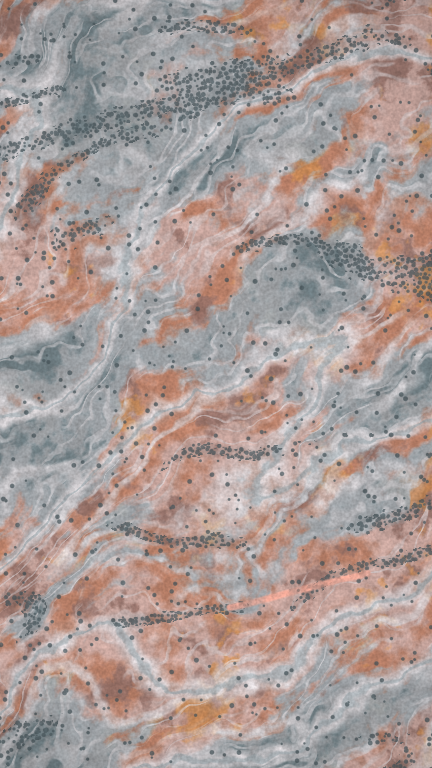
A WebGL 1 fragment shader for this texture:

```glsl
precision highp float;
// Aerial view of a dry rust plain crossed by braided, pale mineral streams.
// Ridged gradient noise, stretched along a bent flow direction, draws streams
// and silt; hashed dots gathered in bands and along a track draw shrubs.
uniform vec2 u_resolution;

float hash(vec2 p) {
  vec3 h = fract(p.xyx * vec3(0.1031, 0.1030, 0.0973));
  h += dot(h, h.yzx + 33.33);
  return fract((h.x + h.y) * h.z);
}

float corner(vec2 cell, vec2 offset) {
  float a = 6.2832 * hash(cell + 61.0);
  return dot(vec2(cos(a), sin(a)), offset);
}

// Gradient noise, roughly -1 to 1
float noise(vec2 p) {
  vec2 i = floor(p), f = p - i, e = vec2(1.0, 0.0);
  vec2 u = f * f * f * (f * (f * 6.0 - 15.0) + 10.0);
  float low = mix(corner(i, f), corner(i + e, f - e), u.x);
  float high = mix(corner(i + e.yx, f - e.yx), corner(i + 1.0, f - 1.0), u.x);
  return 1.5 * mix(low, high, u.y);
}

float fbm(vec2 p) {
  float sum = 0.0, gain = 1.0;
  for (int i = 0; i < 5; i++) {
    sum += gain * noise(p);
    p = mat2(1.6, 1.2, -1.2, 1.6) * p + 17.3;
    gain *= 0.5;
  }
  return sum;
}

vec2 rotate(vec2 p, float a) {
  return vec2(cos(a) * p.x + sin(a) * p.y, cos(a) * p.y - sin(a) * p.x);
}

// Soft line where a noise value crosses zero
float ridge(float n, float width) {
  return 1.0 - smoothstep(0.25 * width, width, abs(n));
}

float segment(vec2 p, vec2 a, vec2 b) {
  vec2 d = b - a;
  return length(p - a - d * clamp(dot(p - a, d) / dot(d, d), 0.0, 1.0));
}

// Round shrubs scattered over a jittered grid
float shrubs(vec2 p, float density) {
  vec2 cell = floor(p);
  float cover = 0.0;
  for (int y = -1; y <= 1; y++) {
    for (int x = -1; x <= 1; x++) {
      vec2 c = cell + vec2(x, y);
      vec2 center = c + vec2(hash(c + 5.0), hash(c + 19.0));
      float radius = 0.3 + 0.35 * hash(c + 31.0);
      float dot1 = 1.0 - smoothstep(radius - 0.2, radius + 0.2, length(p - center));
      cover = max(cover, dot1 * step(hash(c + 47.0), density));
    }
  }
  return cover;
}

void main() {
  vec2 p = gl_FragCoord.xy / u_resolution.y * 1.778;

  // Flow coordinates: x runs downstream, y across
  vec2 warp = vec2(fbm(p * 2.3 + 4.0), fbm(p * 2.3 + 31.0));
  vec2 q = p - vec2(0.5, 0.9) + 0.09 * warp;
  vec2 flow = rotate(q, 0.68 + 0.25 * noise(p * 1.2 + 8.0));
  float fine = fbm(p * 30.0);
  float grain = noise(p * 130.0) + 0.6 * noise(p * 210.0 + 9.0);
  float silt = fbm(flow * vec2(4.0, 17.0) + 12.0);

  // Rust soil with pink dust, brown crust and ochre stains
  float dust = fbm(p * 6.0 + 3.0) + 0.5 * silt + 0.3 * fine;
  vec3 color = mix(vec3(0.71, 0.49, 0.40), vec3(0.76, 0.63, 0.60), smoothstep(-0.65, 0.3, dust));
  float corners = smoothstep(0.5, 1.05, length((p - vec2(0.45, 0.85)) * vec2(1.0, 0.8)));
  float crust = fbm(p * 9.0 + 40.0) + 0.5 * fine + 0.5 * corners;
  color = mix(color, vec3(0.53, 0.40, 0.37), 0.85 * smoothstep(0.2, 0.75, crust));
  float ochre = fbm(p * 5.0 + 71.0) + 0.4 * fine + 0.3 * smoothstep(0.6, 1.0, p.x);
  color = mix(color, vec3(0.75, 0.51, 0.29), 0.7 * smoothstep(0.45, 0.85, ochre));

  // Grey-blue wash with slate hollows
  float wet = fbm(flow * vec2(1.6, 4.2) + 23.0) + 0.35 * silt - 0.3 * (p.x - 0.5);
  color = mix(color, vec3(0.59, 0.62, 0.64), 0.92 * smoothstep(-0.08, 0.28, wet + 0.15 * fine));
  color = mix(color, vec3(0.37, 0.43, 0.45), 0.85 * smoothstep(0.45, 0.9, wet + 0.3 * fine));

  // Pale silt threads, braids and broad streams with grey beds
  float stream = noise(flow * vec2(1.1, 3.1) + 2.0) + 0.05 * silt;
  float braid = noise(flow * vec2(2.2, 7.5) + 51.0) + 0.1 * silt;
  float thread = noise(flow * vec2(5.0, 27.0) + 0.8 * warp);
  float patchy = smoothstep(-0.4, 0.3, noise(p * 3.5 + 14.0));
  float pale = 0.92 * ridge(stream, 0.15);
  pale = max(pale, 0.8 * patchy * ridge(braid, 0.17));
  pale = max(pale, 0.55 * ridge(thread, 0.2) * smoothstep(-0.3, 0.4, silt + 0.2));
  pale *= 0.85 + 0.25 * fine;
  color = mix(color, vec3(0.81, 0.79, 0.80), clamp(pale, 0.0, 1.0));
  color = mix(color, vec3(0.60, 0.64, 0.66), 0.7 * ridge(stream + 0.02 * fine, 0.04));

  // Shrub belts, gathered along slanting bands and two old tracks
  vec2 belt = rotate(p + 0.03 * warp, 0.2);
  float band = ridge(noise(belt * vec2(1.5, 5.0) + 37.0), 0.14);
  band *= smoothstep(0.0, 0.35, noise(p * 3.0 + 90.0));
  vec2 wobble = p + 0.008 * warp;
  float lane = segment(wobble, vec2(0.0, 1.42), vec2(0.84, 1.68));
  band = max(band, 0.85 * (1.0 - smoothstep(0.008, 0.028, lane)));
  lane = segment(wobble, vec2(0.28, 0.33), vec2(0.56, 0.38));
  band = max(band, 1.0 - smoothstep(0.004, 0.016, lane));
  float bush = shrubs(p * 115.0, 0.03 + 0.75 * band);
  color = mix(color, vec3(0.27, 0.32, 0.34), 0.75 * bush + 0.15 * band * (1.0 - bush));

  // Bare salmon stretch of track
  float track = segment(p + 0.004 * warp, vec2(0.53, 0.373), vec2(0.85, 0.45));
  float bare = (1.0 - smoothstep(0.004, 0.011, track)) * (0.75 + 0.3 * fine);
  color = mix(color, vec3(0.92, 0.64, 0.57), clamp(bare, 0.0, 1.0));

  // Gritty relief and slightly dim corners
  color *= 1.0 + 0.07 * grain + 0.09 * fine;
  color *= 1.03 - 0.13 * corners;
  gl_FragColor = vec4(clamp(color, 0.0, 1.0), 1.0);
}
```
